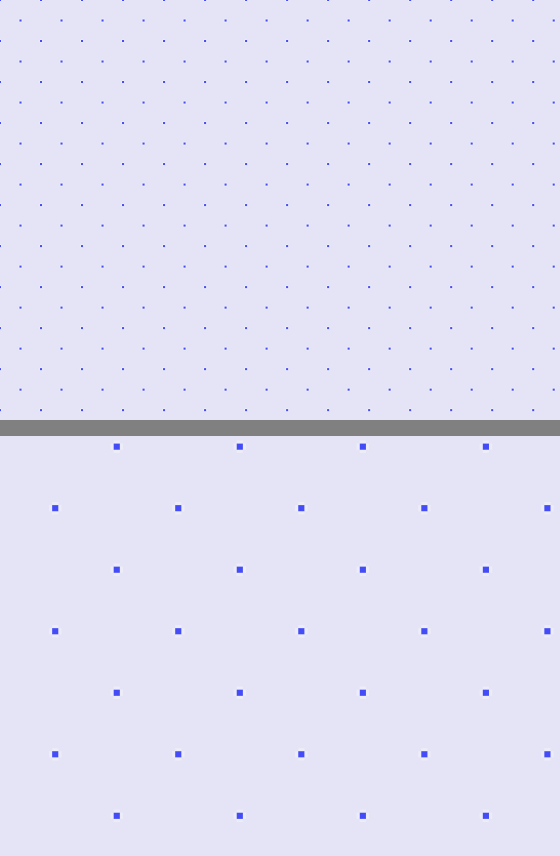
Top, the full canvas; bottom, a detail of the centre.
This pattern is drawn by a Shadertoy shader. Its source:

```glsl
// Staggered grid of tiny blue square dots on a pale lavender ground.

const float REPEATS_DOWN = 10.24;  // repeats over the canvas height
const float DOT_SIZE = 0.05;       // dot side, as a share of one repeat
const float RIM_WIDTH = 0.025;     // pale edging beside each dot
const vec3 GROUND_COLOR = vec3(0.898, 0.896, 0.967);
const vec3 RIM_COLOR = vec3(0.93, 0.93, 0.97);
const vec3 DOT_COLOR = vec3(0.267, 0.298, 0.969);

// Smoothed coverage of a centred box; pixel is the width of the soft edge.
float boxCoverage(vec2 offset, vec2 halfSize, float pixel) {
    vec2 cover = clamp((halfSize - abs(offset)) / pixel + 0.5, 0.0, 1.0);
    return cover.x * cover.y;
}

void mainImage(out vec4 fragColor, in vec2 fragCoord) {
    // Grid coordinates, anchored at the upper left corner.
    float pixel = REPEATS_DOWN / iResolution.y;
    vec2 grid = vec2(fragCoord.x, iResolution.y - fragCoord.y) * pixel;

    float halfDot = 0.5 * DOT_SIZE;
    float halfRim = halfDot + RIM_WIDTH;
    float dots = 0.0;
    float rims = 0.0;

    // Two square lattices, the second shifted by half a repeat.
    for (int i = 0; i < 2; i++) {
        vec2 offset = fract(grid + 0.5 * float(i + 1)) - 0.5;
        dots = max(dots, boxCoverage(offset, vec2(halfDot), pixel));
        rims = max(rims, boxCoverage(offset, vec2(halfRim, halfDot), pixel));
        rims = max(rims, boxCoverage(offset, vec2(halfDot, halfRim), pixel));
    }

    vec3 color = mix(GROUND_COLOR, RIM_COLOR, rims);
    color = mix(color, DOT_COLOR, dots);
    fragColor = vec4(color, 1.0);
}
```
